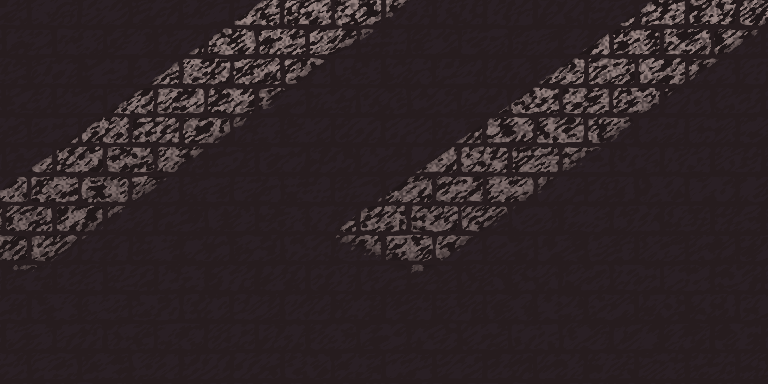
This pattern is drawn by a WebGL 1 fragment shader. Its source:

```glsl
precision highp float;

uniform vec2 u_resolution;

// Lengths are in canvas heights, measured from the top left
const vec2 BRICK_PITCH = vec2(0.1318, 0.0768);
const vec2 BRICK_ORIGIN = vec2(0.0104, 0.0703);
const vec2 MORTAR = vec2(0.0125, 0.0125);
const float CORNER = 0.009;
const float EDGE_WOBBLE = 0.006;

const float BEAM_SLANT = 1.38;
const float BEAM_CENTER = 0.886;
const float BEAM_SPACING = 1.0156;
const float LAST_BEAM = 1.0;
const float BEAM_END = 0.655;
const float BEAM_END_TILT = 0.266;

const vec2 STREAK_FREQ = vec2(62.0, 165.0);
const float STREAK_ANGLE = 0.62;
const float STREAK_CUT = 0.45;
const float SPECKLE_FREQ = 190.0;

const vec3 WALL = vec3(0.148, 0.110, 0.119);
const vec3 FAINT_BRICK = vec3(0.162, 0.123, 0.140);
const vec3 CREVICE = vec3(0.110, 0.080, 0.082);
const vec3 DIM_STONE = vec3(0.190, 0.150, 0.155);
const vec3 BRIGHT_STONE = vec3(0.590, 0.515, 0.505);

float hash(vec2 p) {
    return fract(sin(dot(p, vec2(127.1, 311.7))) * 43758.5453);
}

float valueNoise(vec2 p) {
    vec2 cell = floor(p);
    vec2 f = fract(p);
    f = f * f * (3.0 - 2.0 * f);
    float low = mix(hash(cell), hash(cell + vec2(1.0, 0.0)), f.x);
    float high = mix(hash(cell + vec2(0.0, 1.0)), hash(cell + vec2(1.0, 1.0)), f.x);
    return mix(low, high, f.y);
}

// Signed distance to the nearest brick in a running bond
float brickDistance(vec2 p) {
    vec2 q = (p - BRICK_ORIGIN) / BRICK_PITCH;
    q.x -= 0.5 * mod(floor(q.y), 2.0);
    vec2 local = (fract(q) - 0.5) * BRICK_PITCH;
    vec2 halfSize = 0.5 * (BRICK_PITCH - MORTAR) - CORNER;
    vec2 d = abs(local) - halfSize;
    float box = length(max(d, 0.0)) + min(max(d.x, d.y), 0.0) - CORNER;
    return box + EDGE_WOBBLE * (valueNoise(p * 90.0) - 0.5);
}

// Chiselled grain, stretched along a rising diagonal
float streaks(vec2 p) {
    float c = cos(STREAK_ANGLE);
    float s = sin(STREAK_ANGLE);
    vec2 along = vec2(c * p.x - s * p.y, s * p.x + c * p.y);
    float coarse = valueNoise(along * STREAK_FREQ);
    float fine = valueNoise(along * STREAK_FREQ * 1.5 + 19.0);
    return mix(coarse, fine, 0.3);
}

// Slanted light shafts with a crisp left side and a soft right side
float beamLight(vec2 p) {
    float across = p.x + BEAM_SLANT * p.y - BEAM_CENTER;
    float index = clamp(floor(across / BEAM_SPACING + 0.5), 0.0, LAST_BEAM);
    across -= index * BEAM_SPACING;
    float left = smoothstep(-0.215, -0.180, across);
    float right = 1.0 - smoothstep(0.125, 0.235, across);
    float depth = p.y - BEAM_END - BEAM_END_TILT * across;
    return left * right * (1.0 - smoothstep(-0.025, 0.04, depth));
}

void main() {
    vec2 p = gl_FragCoord.xy / u_resolution.y;
    p.y = 1.0 - p.y;
    float pixel = 1.0 / u_resolution.y;

    float brick = 1.0 - smoothstep(-0.5 * pixel, 0.5 * pixel, brickDistance(p));
    float grain = streaks(p);
    float light = beamLight(p);

    // Unlit wall
    float faint = smoothstep(0.42, 0.54, grain);
    vec3 color = mix(WALL, FAINT_BRICK, brick * faint);

    // Lit stone: weaker light leaves fewer, dimmer streaks
    float cut = mix(0.95, STREAK_CUT, smoothstep(0.0, 0.7, light));
    float chip = smoothstep(cut - 0.03, cut + 0.03, grain);
    float falloff = mix(1.0, 0.68, smoothstep(0.0, 0.65, p.y));
    float speckle = smoothstep(0.1, 0.75, valueNoise(p * SPECKLE_FREQ));
    float relief = mix(0.35, 1.0, speckle);
    vec3 stone = mix(DIM_STONE, BRIGHT_STONE, light * falloff * relief);

    color = mix(color, CREVICE, brick * smoothstep(0.2, 0.8, light) * 0.7);
    color = mix(color, stone, brick * chip * smoothstep(0.0, 0.25, light));
    gl_FragColor = vec4(color, 1.0);
}
```
